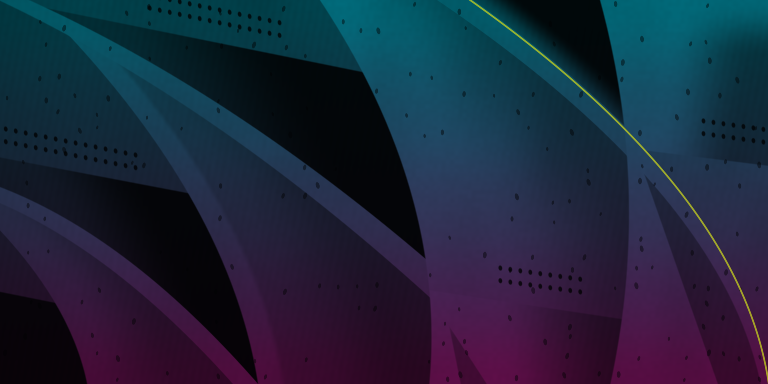
Write a WebGL 2 fragment shader that draws this background.

```glsl
#version 300 es
precision highp float;
// Overlapping curved metal panels fading from teal to magenta, with rivet holes and a thin gold arc.
uniform vec2 u_resolution;
out vec4 outColor;

const vec3 TEAL = vec3(0.0, 0.42, 0.48);
const vec3 OCEAN = vec3(0.10, 0.31, 0.41);
const vec3 SLATE = vec3(0.20, 0.22, 0.36);
const vec3 PLUM = vec3(0.28, 0.12, 0.31);
const vec3 MAGENTA = vec3(0.36, 0.05, 0.27);
const vec3 GOLD = vec3(0.78, 0.82, 0.12);
const float LIT = 0.93;          // brightest panel shade
const float BAND = 0.82;         // shade of the sweeping bands
const float DEEP = 0.06;         // shade of the recesses
const float HOLE_STEP = 0.026;   // spacing of rivet holes
const float ROW_STEP = 0.033;
const float LINE_HALF = 0.001;
const float SPECK_CELLS = 22.0;

float pixel;

float hash(vec2 p) {
    p = fract(p * vec2(0.1031, 0.1137));
    p += dot(p, p.yx + 33.33);
    return fract((p.x + p.y) * p.x * 17.3);
}

float noise(vec2 p) {
    vec2 i = floor(p), f = fract(p);
    f = f * f * (3.0 - 2.0 * f);
    return mix(mix(hash(i), hash(i + vec2(1, 0)), f.x),
               mix(hash(i + vec2(0, 1)), hash(i + vec2(1, 1)), f.x), f.y);
}

float quadratic(float t, float a, float b, float c) { return a + t * (b + t * c); }

float edge(float d) { return smoothstep(-pixel, pixel, d); }

// Two slanted rows of rivet holes
float holes(vec2 p, vec2 start, float count, float slope) {
    vec2 q = p - start;
    q.y -= slope * q.x;
    vec2 id = clamp(round(q / vec2(HOLE_STEP, ROW_STEP)), vec2(0), vec2(count - 1.0, 1.0));
    vec2 d = (q - id * vec2(HOLE_STEP, ROW_STEP)) * vec2(1.0, 0.75);
    return 1.0 - smoothstep(0.003, 0.004 + pixel, length(d));
}

// Scattered dents and scratches
float specks(vec2 p) {
    vec2 cell = floor(p * SPECK_CELLS);
    vec2 centre = 0.2 + 0.6 * vec2(hash(cell + 7.0), hash(cell + 19.0));
    vec2 d = (fract(p * SPECK_CELLS) - centre) / SPECK_CELLS;
    d.x += 0.5 * d.y * (hash(cell + 31.0) - 0.5);
    float size = 0.002 + 0.003 * hash(cell + 43.0);
    return step(0.8, hash(cell)) * (1.0 - smoothstep(size, size + pixel, length(d * vec2(1.2, 0.7))));
}

vec3 verticalRamp(float y) {
    vec3 c = mix(TEAL, OCEAN, smoothstep(0.0, 0.32, y));
    c = mix(c, SLATE, smoothstep(0.25, 0.58, y));
    c = mix(c, PLUM, smoothstep(0.52, 0.82, y));
    return mix(c, MAGENTA, smoothstep(0.75, 1.0, y));
}

float panelShade(vec2 p) {
    float x = p.x, y = p.y;
    // Signed offsets: positive to the right of ribs, below bands
    float ribOuter = x - quadratic(y, -0.888, 2.0275, -0.9125);
    float ribLeft = x - quadratic(y, 0.09, 1.01, -0.428);
    float ribMiddle = x - quadratic(y, 0.833, 0.662, -0.377);
    float ribRight = x - quadratic(y, 1.5625, 0.272, -0.245);
    float lowBand = y - quadratic(x, 0.487, 0.384, 0.564);
    float midBand = y - quadratic(x, -0.033, 0.423, 0.194);
    float arc = x - quadratic(y, 1.224, 1.411, -0.633);
    float arcInner = arc + 0.086 - 0.065 * y;

    // Left cell: plate above, recess below
    float recess = mix(0.36, DEEP, smoothstep(-0.38, -0.1, ribLeft));
    float shade = mix(0.52, recess, edge(y - 0.41 - 0.19 * x));
    // Lower left cell and its band
    float corner = mix(0.45, 0.08, edge(y - 0.76 - 0.2 * x));
    float plate = mix(0.72, 0.5, smoothstep(0.04, 0.25, ribOuter));
    plate = mix(corner, plate, edge(ribOuter));
    shade = mix(shade, BAND, edge(lowBand));
    shade = mix(shade, plate, edge(lowBand - 0.042 - 0.05 * x));
    // Plate right of the left rib, with its lighter strip
    plate = mix(0.66, 0.42, smoothstep(0.07, 0.4, ribLeft));
    plate = mix(0.8, plate, smoothstep(0.055, 0.075, ribLeft));
    shade = mix(shade, plate, edge(ribLeft));
    // Middle band and the recess above it
    shade = mix(BAND, shade, edge(midBand - 0.035 - 0.05 * x));
    recess = mix(0.4, DEEP, smoothstep(-0.62, -0.15, ribMiddle));
    recess = mix(0.58, recess, edge(y + 0.003 - 0.202 * x));
    shade = mix(recess, shade, edge(midBand));
    // Large central plate
    plate = mix(LIT, 0.5, smoothstep(0.08, 0.5, ribMiddle - 0.12 * y));
    float below = edge(y - 0.76 - 0.15 * (x - 1.146));
    plate *= mix(1.0, mix(1.05, 0.7, smoothstep(1.25, 1.6, x)), below);
    float wedge = edge(x - 1.17 - 0.2 * (y - 0.85)) * edge(midBand - 0.02) * smoothstep(0.83, 0.88, y);
    plate *= 1.0 - 0.3 * wedge * (1.0 - edge(x - 1.17 - 0.65 * (y - 0.85)));
    shade = mix(shade, plate, edge(ribMiddle));
    // Right arc band and the recess behind it
    shade = mix(shade, BAND, edge(arcInner));
    recess = mix(0.65, DEEP, smoothstep(0.0, 0.13, arc + 0.12 * y));
    shade = mix(shade, recess, edge(arc - 0.008));
    // Rightmost plate
    plate = mix(LIT, 0.5, smoothstep(1.75, 1.98, x + 0.12 * y) * smoothstep(0.0, 0.15, y));
    plate = mix(plate, 0.78, edge(y - 0.39 - 0.125 * (x - 1.667)));
    float under = mix(0.9, 0.58, edge(x - 1.6875 - 0.35 * (y - 0.48)));
    float front = mix(under, 0.9, edge(arcInner));
    plate = mix(front, plate, edge(arc));
    return mix(shade, plate, edge(ribRight));
}

void main() {
    pixel = 1.0 / u_resolution.y;
    vec2 p = gl_FragCoord.xy * pixel;
    p.y = 1.0 - p.y; // depth below the top edge

    float shade = panelShade(p);
    // Brushed weave and grime
    float weave = sin(p.x * 330.0 + p.y * 60.0);
    shade *= 1.0 + 0.04 * weave * (1.0 - shade);
    shade *= 0.93 + 0.1 * noise(p * vec2(9.0, 5.0)) + 0.04 * noise(p * 90.0);
    shade *= 1.0 - 0.45 * specks(p);

    float rivets = holes(p, vec2(0.39, -0.012), 14.0, 0.21);
    rivets = max(rivets, holes(p, vec2(0.015, 0.336), 14.0, 0.2));
    rivets = max(rivets, holes(p, vec2(1.303, 0.698), 9.0, 0.14));
    rivets = max(rivets, holes(p, vec2(1.832, 0.315), 9.0, 0.14));
    shade *= 1.0 - 0.8 * rivets;

    vec3 color = verticalRamp(p.y) * shade + vec3(0.004, 0.006, 0.01);
    // Gold arc, measured across its slope
    float slope = 1.411 - 1.266 * p.y;
    float d = abs(p.x - quadratic(p.y, 1.224, 1.411, -0.633)) / sqrt(1.0 + slope * slope);
    color = mix(color, GOLD, 0.75 * (1.0 - smoothstep(LINE_HALF, LINE_HALF + pixel, d)));
    outColor = vec4(color, 1.0);
}
```
